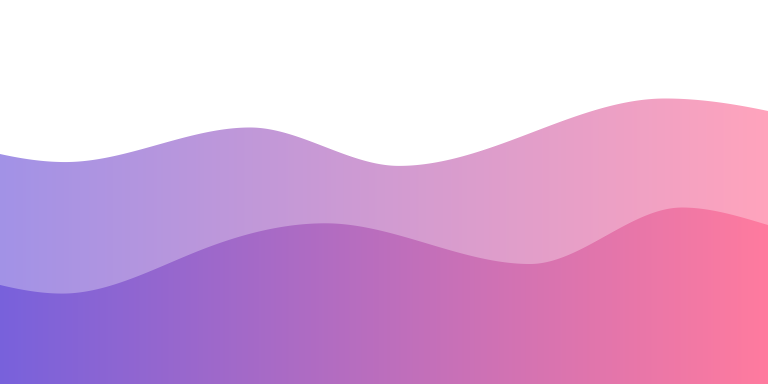
Write a Shadertoy shader that draws this background.

```glsl
// Two layered smooth waves with a violet-to-pink gradient on white.

const int KNOTS = 7;
const vec3 WHITE  = vec3(1.0);
const vec3 VIOLET = vec3(0.47, 0.38, 0.86);
const vec3 PINK   = vec3(1.0, 0.48, 0.62);
const float BACK_OPACITY = 0.69;

// Wave knots: position, height, slope
const vec3 BACK_WAVE[KNOTS] = vec3[KNOTS](
    vec3(0.0, 0.599, -0.44),
    vec3(0.085, 0.578, 0.0),
    vec3(0.3255, 0.668, 0.0),
    vec3(0.5195, 0.568, 0.0),
    vec3(0.692, 0.6545, 0.764),
    vec3(0.866, 0.7435, 0.0),
    vec3(1.0, 0.711, -0.42));

const vec3 FRONT_WAVE[KNOTS] = vec3[KNOTS](
    vec3(0.0, 0.258, -0.48),
    vec3(0.081, 0.2355, 0.0),
    vec3(0.2565, 0.345, 0.8),
    vec3(0.4235, 0.4185, 0.0),
    vec3(0.69, 0.3125, 0.0),
    vec3(0.888, 0.4596, 0.0),
    vec3(1.0, 0.414, -0.6));

// Cubic Hermite curve between two knots
float hermite(vec3 a, vec3 b, float x) {
    float span = b.x - a.x;
    float t = clamp((x - a.x) / span, 0.0, 1.0);
    float s = 1.0 - t;
    float level = mix(a.y, b.y, t * t * (3.0 - 2.0 * t));
    return level + span * t * s * (a.z * s - b.z * t);
}

// Height of a wave at horizontal position x
float waveHeight(vec3 knots[KNOTS], float x) {
    float height = knots[0].y;
    for (int i = 0; i < KNOTS - 1; i++) {
        if (x >= knots[i].x) height = hermite(knots[i], knots[i + 1], x);
    }
    return height;
}

// Antialiased coverage of the area below a wave
float fillBelow(float height, float y, float pixel) {
    return clamp((height - y) / pixel + 0.5, 0.0, 1.0);
}

void mainImage(out vec4 fragColor, in vec2 fragCoord) {
    vec2 uv = fragCoord / iResolution.xy;
    float pixel = 1.0 / iResolution.y;
    vec3 waveColor = mix(VIOLET, PINK, uv.x);

    // Translucent back wave, then solid front wave
    float back = fillBelow(waveHeight(BACK_WAVE, uv.x), uv.y, pixel);
    float front = fillBelow(waveHeight(FRONT_WAVE, uv.x), uv.y, pixel);
    vec3 color = mix(WHITE, waveColor, back * BACK_OPACITY);
    color = mix(color, waveColor, front);

    fragColor = vec4(color, 1.0);
}
```
